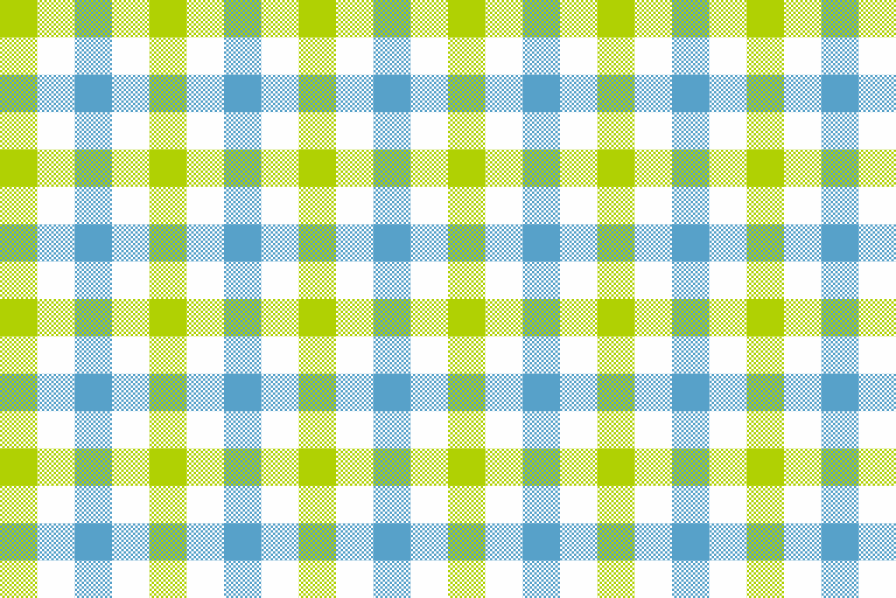
This pattern is drawn by a Shadertoy shader. Its source:

```glsl
// Two-colour woven gingham: green and blue bands alternate with white, both ways.
// Warp and weft threads swap on a fine checker, so crossings of two colours blend.
// Bands and threads are box filtered over one pixel, so edges stay smooth.

const vec2 REPEATS = vec2(6.0, 4.0);   // whole plaid repeats across and down
const float THREADS = 64.0;            // threads in one repeat, 16 per band
const vec3 WHITE = vec3(0.995);
const vec3 GREEN = vec3(0.69, 0.82, 0.01);
const vec3 BLUE  = vec3(0.34, 0.63, 0.79);

// Coverage of a quarter-repeat band around a centre, for a pixel of given width
float band(float t, float centre, float width) {
    float d = abs(fract(t - centre + 0.5) - 0.5);
    return clamp((0.125 - d) / width + 0.5, 0.0, 1.0);
}

// Yarn colour along one axis: green, white, blue, white
vec3 yarn(float t, float width) {
    vec3 col = mix(WHITE, GREEN, band(t, 0.125, width));
    return mix(col, BLUE, band(t, 0.625, width));
}

// Integral of a square wave that flips between +1 and -1 at each whole number
vec2 triangle(vec2 p) {
    return 1.0 - abs(mod(p, 2.0) - 1.0);
}

// Share of warp showing: the filtered checker of over and under threads
float weave(vec2 p, vec2 width) {
    vec2 wave = (triangle(p + 0.5 * width) - triangle(p - 0.5 * width)) / width;
    return 0.5 + 0.5 * wave.x * wave.y;
}

void mainImage(out vec4 fragColor, in vec2 fragCoord) {
    vec2 uv = fragCoord / iResolution.xy;
    vec2 p = vec2(uv.x, 1.0 - uv.y) * REPEATS;   // bands count from the top left
    vec2 pixel = REPEATS / iResolution.xy;

    vec3 warp = yarn(p.x, pixel.x);
    vec3 weft = yarn(p.y, pixel.y);
    float over = weave(p * THREADS, pixel * THREADS);

    fragColor = vec4(mix(weft, warp, over), 1.0);
}
```
